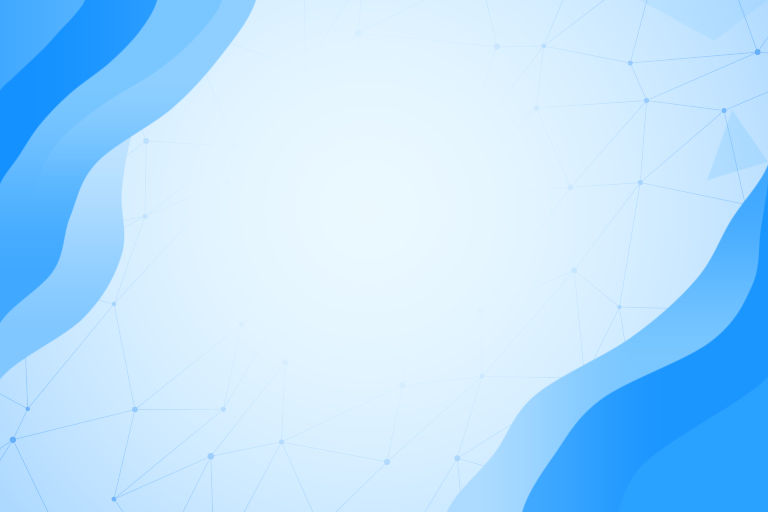
Reproduce this background procedurally as a Shadertoy shader.

```glsl
// Pale blue backdrop with a bright centre, a fading network of linked nodes,
// and layered wavy ribbons in two opposite corners. Ribbon edges are smooth
// splines; the network is a jittered grid whose neighbours are joined.

const vec3 GLOW  = vec3(0.92, 0.975, 1.00);
const vec3 HAZE  = vec3(0.66, 0.84, 1.00);
const vec3 PALE  = vec3(0.68, 0.86, 1.00);
const vec3 SKY   = vec3(0.48, 0.78, 1.00);
const vec3 AZURE = vec3(0.25, 0.66, 1.00);
const vec3 DEEP  = vec3(0.08, 0.57, 1.00);
const vec3 INK   = vec3(0.28, 0.62, 0.97);

float hash(vec2 c) {
    return fract(sin(dot(c, vec2(127.1, 311.7))) * 43758.5453);
}

// Grid node, kept away from the borders of its cell
vec2 node(vec2 cell) {
    return cell + 0.15 + 0.7 * vec2(hash(cell), hash(cell + 37.0));
}

float segmentDist(vec2 p, vec2 a, vec2 b) {
    vec2 ab = b - a;
    float t = clamp(dot(p - a, ab) / dot(ab, ab), 0.0, 1.0);
    return length(p - a - t * ab);
}

float stroke(float dist, float radius, float px) {
    return 1.0 - smoothstep(radius - 0.6 * px, radius + 0.6 * px, dist);
}

// Coverage of one randomly kept link
float link(vec2 q, vec2 a, vec2 b, float scale, float px) {
    float keep = step(0.18, hash(a * 1.7 + b * 2.3));
    return keep * stroke(segmentDist(q, node(a), node(b)) * scale, 0.0007, px);
}

// x = links, y = nodes
vec2 network(vec2 p, float scale, float px) {
    vec2 q = p / scale, home = floor(q), ink = vec2(0.0);
    for (int j = -1; j <= 1; j++)
    for (int i = -1; i <= 1; i++) {
        vec2 c = home + vec2(i, j);
        ink.x = max(ink.x, link(q, c, c + vec2(1, 0), scale, px));
        ink.x = max(ink.x, link(q, c, c + vec2(0, 1), scale, px));
        ink.x = max(ink.x, link(q, c, c + vec2(1, 1), scale, px));
        float radius = mix(0.004, 0.0065, hash(c + 11.0));
        ink.y = max(ink.y, stroke(length(q - node(c)) * scale, radius, px));
    }
    return ink;
}

// Coverage of a clockwise triangle
float halfPlane(vec2 p, vec2 a, vec2 b) {
    vec2 e = normalize(b - a);
    return dot(p - a, vec2(e.y, -e.x));
}
float facet(vec2 p, vec2 a, vec2 b, vec2 c, float px) {
    float inside = min(halfPlane(p, a, b), min(halfPlane(p, b, c), halfPlane(p, c, a)));
    return smoothstep(-px, px, inside);
}

// Coverage of the side nearer the corner: q is measured inward from the
// corner, and evenly spaced knots give the edge's x over the given length
float ribbon(vec2 q, float len, float k[7]) {
    float s = clamp(q.y / len, 0.0, 0.9999) * 6.0;
    int i = int(s);
    float t = s - float(i);
    float a = k[max(i - 1, 0)], b = k[i], c = k[i + 1], d = k[min(i + 2, 6)];
    float x = b + 0.5 * t * (c - a + t * (2.0 * a - 5.0 * b + 4.0 * c - d
              + t * (3.0 * (b - c) + d - a)));
    float gap = x - q.x, w = 0.7 * fwidth(gap);
    return smoothstep(-w, w, gap);
}

vec3 upperLeft(vec3 col, vec2 q) {
    float outer = ribbon(q, 0.744, float[7](0.39, 0.32, 0.262, 0.238, 0.238, 0.164, -0.002));
    float body  = ribbon(q, 0.635, float[7](0.5, 0.434, 0.336, 0.189, 0.137, 0.104, -0.002));
    float fold  = ribbon(q, 0.41, float[7](0.434, 0.387, 0.309, 0.2, 0.117, 0.078, 0.06));
    float dark  = ribbon(q, 0.365, float[7](0.307, 0.273, 0.215, 0.137, 0.078, 0.037, -0.002));
    float inner = ribbon(q, 0.18, float[7](0.166, 0.145, 0.117, 0.09, 0.059, 0.027, -0.002));
    vec3 outerCol = mix(vec3(0.75, 0.89, 1.0), vec3(0.5, 0.78, 1.0), smoothstep(0.25, 0.68, q.y));
    vec3 bodyCol = mix(SKY, AZURE, smoothstep(0.15, 0.55, q.y));
    float sheen = (1.0 - fold) * (1.0 - smoothstep(0.12, 0.4, q.y));
    bodyCol = mix(bodyCol, PALE, 0.4 * sheen);
    col = mix(col, outerCol, outer);
    col = mix(col, bodyCol, body);
    col = mix(col, mix(DEEP, AZURE, smoothstep(0.05, 0.4, q.x) * 0.6), dark);
    return mix(col, mix(AZURE, SKY, 0.9 * q.x / 0.17 * 0.4), inner);
}

vec3 lowerRight(vec3 col, vec2 q) {
    float body  = ribbon(q, 0.684, float[7](0.627, 0.535, 0.455, 0.266, 0.139, 0.072, -0.002));
    float dark  = ribbon(q, 0.664, float[7](0.48, 0.418, 0.324, 0.113, 0.031, 0.014, -0.002));
    float inner = ribbon(q, 0.268, float[7](0.293, 0.277, 0.248, 0.191, 0.121, 0.051, -0.002));
    vec3 bodyCol = mix(PALE, SKY, smoothstep(0.6, 0.25, q.x));
    bodyCol = mix(bodyCol, AZURE, smoothstep(0.28, 0.65, q.y));
    vec3 darkCol = mix(DEEP + vec3(0.03, 0.02, 0.0), AZURE, smoothstep(0.2, 0.48, q.x));
    col = mix(col, bodyCol, body);
    col = mix(col, darkCol, dark);
    return mix(col, vec3(0.16, 0.63, 1.0), inner);
}

void mainImage(out vec4 fragColor, in vec2 fragCoord) {
    vec2 p = fragCoord / iResolution.xy * vec2(1.5, 1.0);
    float px = 1.0 / iResolution.y;

    // Backdrop glow
    float r = length(p - vec2(0.72, 0.59));
    vec3 col = mix(GLOW, HAZE, min(pow(r / 0.95, 1.8), 1.1));

    // Tinted facets and network, fading out toward the centre
    float tint = facet(p, vec2(1.43, 0.785), vec2(1.5, 0.684), vec2(1.381, 0.648), px)
               + 0.6 * facet(p, vec2(1.25, 1.0), vec2(1.5, 1.0), vec2(1.395, 0.92), px);
    col = mix(col, SKY, 0.3 * tint);
    vec2 ink = network(p, 0.168, px) * smoothstep(0.22, 0.95, r);
    col = mix(col, INK, max(0.45 * ink.x, 0.8 * ink.y));

    // Corner ribbons
    col = upperLeft(col, vec2(p.x, 1.0 - p.y));
    col = lowerRight(col, vec2(1.5 - p.x, p.y));
    fragColor = vec4(col, 1.0);
}
```
